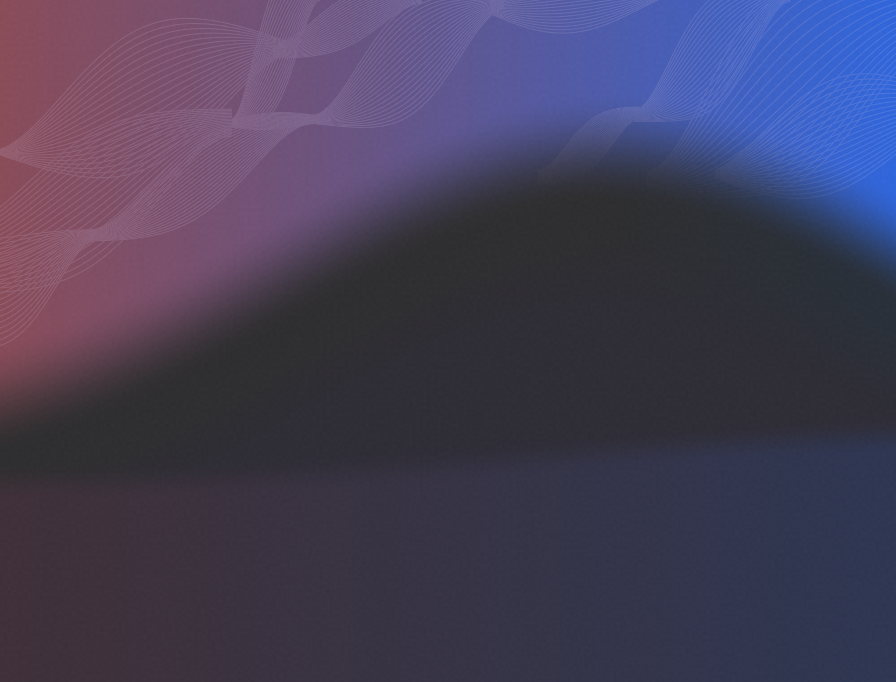
Reproduce this background procedurally as a Shadertoy shader.

```glsl
// A red-to-blue gradient with faint ribbons of fine lines, covered by a soft dark hill.
// Each ribbon is a loop of S-curves that fan out and gather again; the hill is a blurred
// bell curve above a tinted floor, and gradient noise adds a light grain.

const float PI = 3.14159265;

// Sky, from left to right
const vec3 SKY_RED    = vec3(0.54, 0.30, 0.35);
const vec3 SKY_PURPLE = vec3(0.41, 0.33, 0.51);
const vec3 SKY_BLUE   = vec3(0.19, 0.40, 0.86);

// Hill
const vec3 HILL_RIM   = vec3(0.185, 0.182, 0.188);
const vec3 HILL_RIGHT = vec3(0.165, 0.190, 0.225);
const vec3 HILL_CORE  = vec3(0.185, 0.178, 0.215);
const float HILL_BASE   = 0.35;
const float HILL_HEIGHT = 0.435;
const float HILL_CENTRE = 0.68;
const float HILL_SPREAD = 0.50;
const float HILL_BLUR   = 0.085;

// Floor
const vec3 FLOOR_LEFT  = vec3(0.250, 0.190, 0.225);
const vec3 FLOOR_MID   = vec3(0.215, 0.203, 0.270);
const vec3 FLOOR_RIGHT = vec3(0.185, 0.215, 0.325);
const float FLOOR_BLUR = 0.028;

// Ribbons and grain
const int   LINES        = 20;
const float LINE_HALF    = 0.0007;
const float LINE_OPACITY = 0.20;
const vec3  LINE_COLOUR  = vec3(0.78, 0.72, 0.86);
const float GRAIN_SCALE  = 190.0;
const float GRAIN_AMOUNT = 0.012;

vec3 threeStops(vec3 a, vec3 b, vec3 c, float mid, float x) {
    return x < mid ? mix(a, b, x / mid) : mix(b, c, (x - mid) / (1.0 - mid));
}

vec2 randomGradient(vec2 cell) {
    float h = fract(sin(dot(cell, vec2(127.1, 311.7))) * 43758.5);
    return vec2(cos(2.0 * PI * h), sin(2.0 * PI * h));
}

float gradientNoise(vec2 p) {
    vec2 i = floor(p), f = fract(p);
    vec2 w = f * f * f * (f * (f * 6.0 - 15.0) + 10.0);
    vec2 e = vec2(1.0, 0.0);
    float a = dot(randomGradient(i), f);
    float b = dot(randomGradient(i + e.xy), f - e.xy);
    float c = dot(randomGradient(i + e.yx), f - e.yx);
    float d = dot(randomGradient(i + e.xx), f - e.xx);
    return mix(mix(a, b, w.x), mix(c, d, w.x), w.y);
}

// Height of one line: s runs along the ribbon, t in [-1, 1] picks the line
float lineHeight(float s, float t, vec2 ends, vec2 spread, float bulge, float shear) {
    float arch = sin(PI * s);
    float rise = smoothstep(0.0, 1.0, s + shear * t * arch);
    return mix(ends.x + t * spread.x, ends.y + t * spread.y, rise) + bulge * t * arch;
}

// Coverage of a ribbon from a to b; spread is its half height at either end
float ribbon(vec2 p, vec2 a, vec2 b, vec2 spread, float bulge, float shear) {
    float len = b.x - a.x;
    float s = (p.x - a.x) / len;
    if (s < 0.0 || s > 1.0) return 0.0;
    float pixel = 1.0 / iResolution.y;
    float stepS = 0.01;
    float cover = 0.0;
    for (int i = 0; i < LINES; i++) {
        float t = 2.0 * float(i) / float(LINES - 1) - 1.0;
        float y = lineHeight(s, t, vec2(a.y, b.y), spread, bulge, shear);
        float yNext = lineHeight(s + stepS, t, vec2(a.y, b.y), spread, bulge, shear);
        float slope = (yNext - y) / (stepS * len);
        float dist = abs(p.y - y) * inversesqrt(1.0 + slope * slope);
        cover = max(cover, clamp((LINE_HALF - dist) / pixel + 0.5, 0.0, 1.0));
    }
    return cover;
}

float leftRibbons(vec2 p) {
    float c = ribbon(p, vec2(0.0, 0.777), vec2(0.42, 0.93), vec2(0.004, 0.01), 0.045, 0.25);
    c = max(c, ribbon(p, vec2(-0.02, 0.57), vec2(0.14, 0.655), vec2(0.08, 0.008), 0.0, 0.1));
    c = max(c, ribbon(p, vec2(0.13, 0.655), vec2(0.46, 0.825), vec2(0.008, 0.006), 0.0, 0.2));
    c = max(c, ribbon(p, vec2(-0.06, 0.62), vec2(0.34, 0.82), vec2(0.05, 0.02), 0.0, 0.22));
    c = max(c, ribbon(p, vec2(0.34, 0.82), vec2(0.47, 1.03), vec2(0.006, 0.03), 0.0, 0.25));
    c = max(c, ribbon(p, vec2(0.34, 0.82), vec2(0.46, 0.825), vec2(0.006, 0.006), 0.006, 0.0));
    c = max(c, ribbon(p, vec2(0.46, 0.825), vec2(0.74, 0.995), vec2(0.006, 0.008), 0.01, 0.28));
    c = max(c, ribbon(p, vec2(0.40, 0.925), vec2(0.62, 1.01), vec2(0.01, 0.015), 0.0, 0.2));
    return max(c, ribbon(p, vec2(0.72, 0.99), vec2(0.97, 1.01), vec2(0.01, 0.008), 0.035, 0.1));
}

float rightRibbons(vec2 p) {
    float c = ribbon(p, vec2(0.79, 0.74), vec2(0.94, 0.835), vec2(0.01, 0.008), 0.0, 0.2);
    c = max(c, ribbon(p, vec2(0.93, 0.83), vec2(1.16, 1.01), vec2(0.008, 0.012), 0.0, 0.3));
    c = max(c, ribbon(p, vec2(0.95, 0.73), vec2(1.36, 0.99), vec2(0.02, 0.07), 0.0, 0.33));
    return max(c, ribbon(p, vec2(1.05, 0.745), vec2(1.38, 0.84), vec2(0.006, 0.025), 0.04, 0.2));
}

void mainImage(out vec4 fragColor, in vec2 fragCoord) {
    vec2 uv = fragCoord / iResolution.xy;
    vec2 p = vec2(uv.x * 1.315, uv.y);

    // Sky and line ribbons
    vec3 colour = threeStops(SKY_RED, SKY_PURPLE, SKY_BLUE, 0.4, uv.x);
    colour = mix(colour, LINE_COLOUR, LINE_OPACITY * max(leftRibbons(p), rightRibbons(p)));

    // Blurred hill with a cooler core
    float offset = (uv.x - HILL_CENTRE) / HILL_SPREAD;
    float depth = HILL_BASE + HILL_HEIGHT * exp(-offset * offset) - uv.y;
    vec3 hill = mix(HILL_RIM, HILL_RIGHT, smoothstep(0.6, 1.0, uv.x));
    hill = mix(hill, HILL_CORE, smoothstep(0.1, 0.28, depth));
    colour = mix(colour, hill, smoothstep(-HILL_BLUR, HILL_BLUR, depth));

    // Tinted floor
    float horizon = 0.294 + 0.07 * smoothstep(0.1, 1.1, uv.x);
    vec3 ground = threeStops(FLOOR_LEFT, FLOOR_MID, FLOOR_RIGHT, 0.5, uv.x);
    colour = mix(colour, ground, smoothstep(-FLOOR_BLUR, FLOOR_BLUR, horizon - uv.y));

    colour += GRAIN_AMOUNT * gradientNoise(p * GRAIN_SCALE);
    fragColor = vec4(colour, 1.0);
}
```
